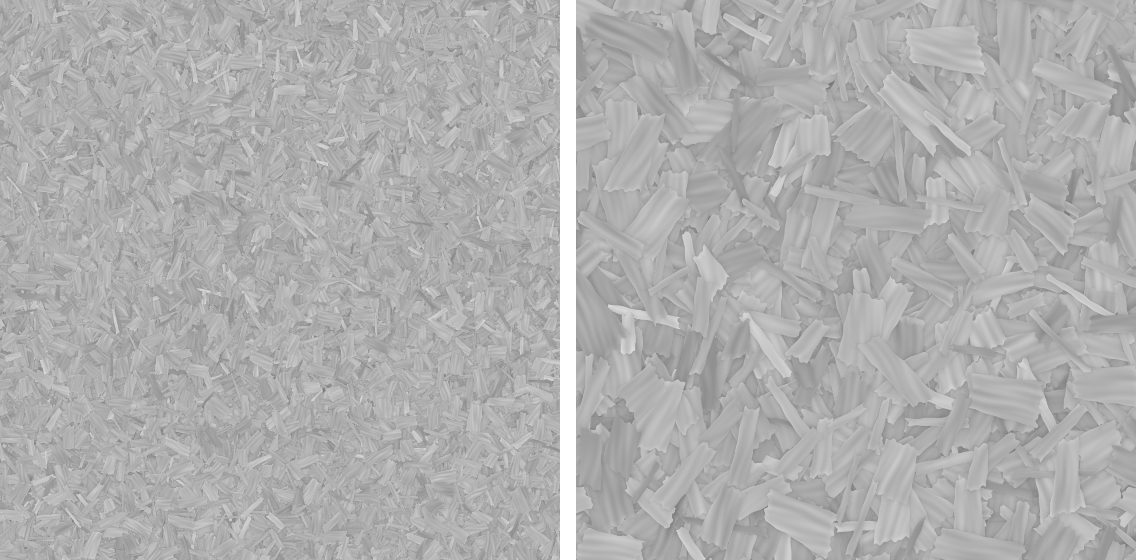
Left, the full canvas; right, a detail of the centre.
Give the GLSL for this texture map, as a Shadertoy shader.

```glsl
// Pressed strand board in neutral grey: layers of overlapping wood flakes.
// Each layer is a jittered grid with one torn flake per cell; layers are
// walked from the top down until covered, then fibre grain is added once.

#define LAYERS 8
#define CELL 0.036          // grid spacing, also the reach of one flake
#define BASE_TONE 0.697
#define TONE_SPREAD 0.035   // tone variation between flakes
#define GRAIN_CONTRAST 0.115
#define GRAIN_FREQ 290.0    // fibres across one canvas height
#define SHADOW 0.055
#define SHADOW_WIDTH 0.0013
#define UPRIGHT_BIAS 0.13   // tendency of flakes to stand upright

const float PI = 3.14159;

// Integer hash: three independent values in 0..1
vec3 hash3(ivec3 cell) {
    uvec3 v = uvec3(cell) * 1664525u + 1013904223u;
    v.x += v.y * v.z; v.y += v.z * v.x; v.z += v.x * v.y;
    v ^= v >> 16u;
    v.x += v.y * v.z; v.y += v.z * v.x; v.z += v.x * v.y;
    return vec3(v >> 8u) / 16777216.0;
}

float gradientDot(ivec2 corner, vec2 offset) {
    float a = 2.0 * PI * hash3(ivec3(corner, 77)).x;
    return dot(vec2(cos(a), sin(a)), offset);
}

// Gradient noise, roughly -0.7..0.7
float gradientNoise(vec2 p) {
    vec2 f = fract(p);
    ivec2 i = ivec2(floor(p));
    vec2 s = f * f * (3.0 - 2.0 * f);
    float low = mix(gradientDot(i, f),
                    gradientDot(i + ivec2(1, 0), f - vec2(1, 0)), s.x);
    float high = mix(gradientDot(i + ivec2(0, 1), f - vec2(0, 1)),
                     gradientDot(i + ivec2(1, 1), f - vec2(1, 1)), s.x);
    return mix(low, high, s.y);
}

// Fine streaks along x, slightly wavy and oblique to the flake
float woodGrain(vec2 q, float seed) {
    q.y += q.x * 0.4 * (fract(seed * 7.0) - 0.5) + 0.0006 * sin(q.x * 150.0 + seed);
    float fine = gradientNoise(q * vec2(38.0, GRAIN_FREQ) + seed);
    float broad = gradientNoise(q * vec2(26.0, 0.45 * GRAIN_FREQ) - seed);
    return 0.85 * fine + 0.5 * broad;
}

// Uneven outline from two waves, -1..1
float ragged(float x, float seed) {
    return 0.6 * sin(x + seed) + 0.4 * sin(2.3 * x + 3.0 * seed);
}

void mainImage(out vec4 fragColor, in vec2 fragCoord) {
    vec2 uv = fragCoord / iResolution.y;
    float pixel = 1.0 / iResolution.y;
    float tone = 0.0, open = 1.0, shadow = 0.0;
    float mainWeight = 0.0, mainSeed = 1.0;
    vec2 mainPoint = uv.yx;

    for (int layer = 0; layer < LAYERS && open > 0.02; layer++) {
        vec2 grid = uv / CELL + float(layer) * vec2(3.37, 5.71) + 4.0;
        ivec2 home = ivec2(floor(grid));
        for (int k = 0; k < 9; k++) {
            ivec3 id = ivec3(home + ivec2(k % 3, k / 3) - 1, layer);
            vec3 place = hash3(id);
            vec2 p = (grid - vec2(id.xy) - place.xy) * CELL;
            if (dot(p, p) > CELL * CELL) continue;

            // Local frame: x along the fibres, y across
            vec3 form = hash3(id + ivec3(0, 0, 100));
            float angle = PI * place.z + UPRIGHT_BIAS * sin(2.0 * PI * place.z);
            vec2 axis = vec2(cos(angle), sin(angle));
            vec2 q = vec2(dot(p, axis), dot(p, vec2(-axis.y, axis.x)));
            vec2 size = vec2(mix(0.011, 0.026, form.x),
                             mix(0.0018, 0.0125, form.y * sqrt(form.y)));

            // Slanted, torn ends and gently uneven, tapering sides
            float seed = 200.0 * fract(form.z * 61.0);
            float vary = fract(form.z * 37.0);
            float endGap = abs(q.x + 0.8 * (vary - 0.5) * q.y) - size.x
                         + 0.0013 * ragged(q.y * 640.0, seed + sign(q.x));
            float sideGap = abs(q.y) - size.y * (1.0 - 0.25 * vary * q.x / size.x)
                          + 0.0005 * ragged(q.x * 230.0, seed + sign(q.y));
            float d = max(endGap, sideGap);
            if (d > 0.005) continue;

            // Plain flakes, with some dark and some pale narrow ones
            float narrow = 1.0 - smoothstep(0.003, 0.008, size.y);
            float flake = BASE_TONE + TONE_SPREAD * (2.0 * form.z - 1.0);
            flake -= (0.025 + 0.045 * narrow) * (1.0 - smoothstep(0.10, 0.16, form.z));
            flake += (0.010 + 0.045 * narrow) * smoothstep(0.84, 0.92, form.z);

            // Frayed ends and one long edge catch the light
            flake += 0.05 * vary * smoothstep(-0.004, 0.0, endGap);
            flake += 0.025 * smoothstep(-0.0016, 0.0, sideGap) * step(0.0, q.y);

            // Blend beneath the flakes above, then shade what lies below
            float weight = open * clamp(0.5 - d / pixel, 0.0, 1.0);
            tone += weight * (flake - min(shadow, 0.1));
            open -= weight;
            shadow += SHADOW * exp(-max(d, 0.0) / SHADOW_WIDTH);
            if (weight > mainWeight) {
                mainWeight = weight;
                mainPoint = q;
                mainSeed = seed;
            }
        }
    }

    // Dim floor in the remaining gaps, then grain of the visible flake
    tone += open * (BASE_TONE - 0.02 - min(shadow, 0.1));
    float strength = GRAIN_CONTRAST * mix(0.6, 1.15, fract(mainSeed * 3.0));
    tone += strength * woodGrain(mainPoint, mainSeed);
    fragColor = vec4(vec3(clamp(tone, 0.45, 0.9)), 1.0);
}
```
